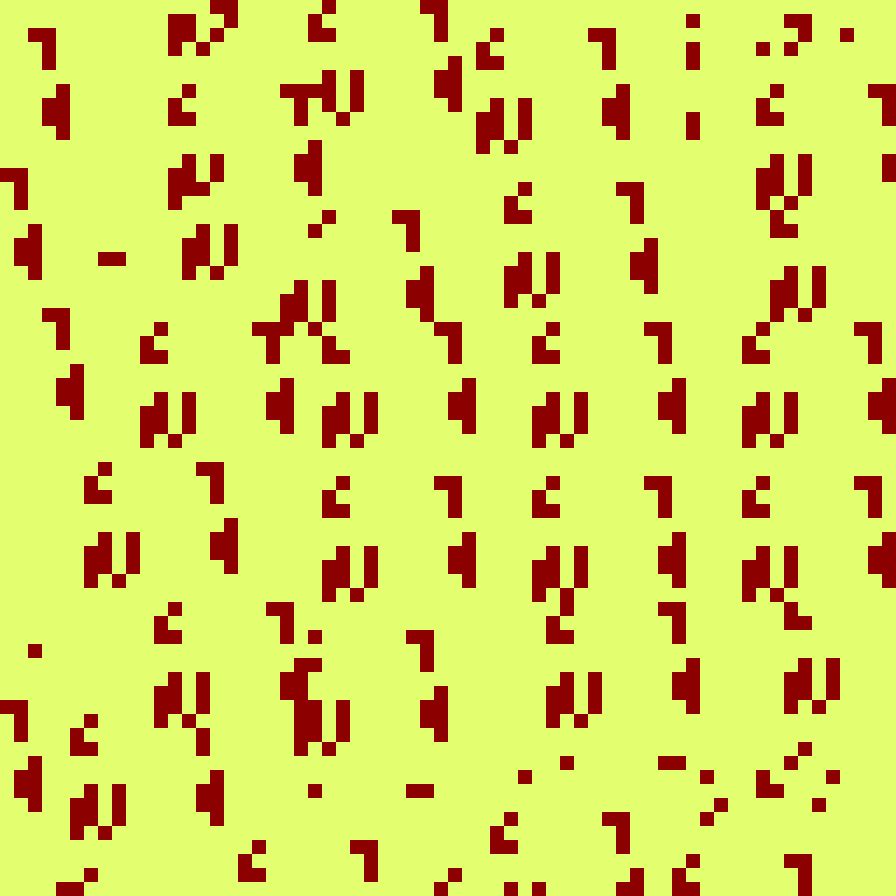
Reproduce this pattern procedurally as a three.js fragment shader.

```glsl
// Dark red block motifs on pale lime, on a grid of 64 by 64 square cells.
// A 15 by 11 cell tile repeats; away from the calm middle its copies slip out
// of step, and the nearest copy covers the others, leaving clipped fragments.

varying vec2 vUv;

const vec2 TILE = vec2(15.0, 11.0);

vec2 hash22(vec2 p) {
  vec3 h = fract(vec3(p.xyx) * vec3(0.1031, 0.1030, 0.0973));
  h += dot(h, h.yzx + 33.33);
  return fract((h.xx + h.yz) * h.zy);
}

// 1 when the cell lies in the block with this top left corner and size
float block(vec2 cell, float left, float top, float width, float height) {
  vec2 d = cell - vec2(left, top) + 0.5;
  vec2 inside = step(vec2(0.0), d) * step(d, vec2(width, height));
  return inside.x * inside.y;
}

// Four pieces of one tile, rows counted downwards
float motif(vec2 c) {
  float hook = block(c, 0.0, 1.0, 1.0, 2.0) + block(c, 1.0, 0.0, 1.0, 1.0)
             + block(c, 1.0, 2.0, 1.0, 1.0);
  float cup = block(c, 0.0, 6.0, 1.0, 3.0) + block(c, 1.0, 5.0, 1.0, 3.0)
            + block(c, 2.0, 8.0, 1.0, 1.0) + block(c, 3.0, 5.0, 1.0, 3.0);
  float corner = block(c, 8.0, 0.0, 2.0, 1.0) + block(c, 9.0, 1.0, 1.0, 2.0);
  float wedge = block(c, 10.0, 4.0, 1.0, 4.0) + block(c, 9.0, 5.0, 1.0, 2.0);
  return min(hook + cup + corner + wedge, 1.0);
}

// Top left cell of a tile, slipped by whole cells away from the middle
vec2 tileOrigin(vec2 id) {
  float disorder = smoothstep(0.8, 2.2, length((id - vec2(2.0, 2.5)) * vec2(0.6, 1.0)));
  vec2 slip = (hash22(id + 17.0) - 0.5) * vec2(15.0, 11.0) * disorder;
  return vec2(8.0, 1.0) + id * TILE + floor(slip + 0.5);
}

float pattern(vec2 uv) {
  vec2 cell = floor(vec2(uv.x, 1.0 - uv.y) * 64.0);
  vec2 home = floor((cell - vec2(6.0, 0.0)) / TILE);
  vec2 local = vec2(0.0);
  float nearest = 1e5;

  // The tile whose centre is nearest, by a box distance, owns the cell
  for (int j = -1; j <= 1; j++) {
    for (int i = -1; i <= 1; i++) {
      vec2 offset = cell - tileOrigin(home + vec2(float(i), float(j)));
      vec2 d = abs(offset - vec2(5.0, 4.0)) / TILE;
      float reach = max(d.x, d.y);
      if (reach < nearest) {
        nearest = reach;
        local = offset;
      }
    }
  }
  return motif(mod(local, TILE));
}

void main() {
  // Four nearby samples smooth the block edges
  float ink = 0.0;
  for (int j = 0; j < 2; j++) {
    for (int i = 0; i < 2; i++) {
      ink += 0.25 * pattern(vUv + (vec2(float(i), float(j)) - 0.5) * 0.001);
    }
  }
  vec3 lime = vec3(0.89, 1.0, 0.44);
  vec3 darkRed = vec3(0.55, 0.0, 0.0);
  gl_FragColor = vec4(mix(lime, darkRed, ink), 1.0);
}
```
